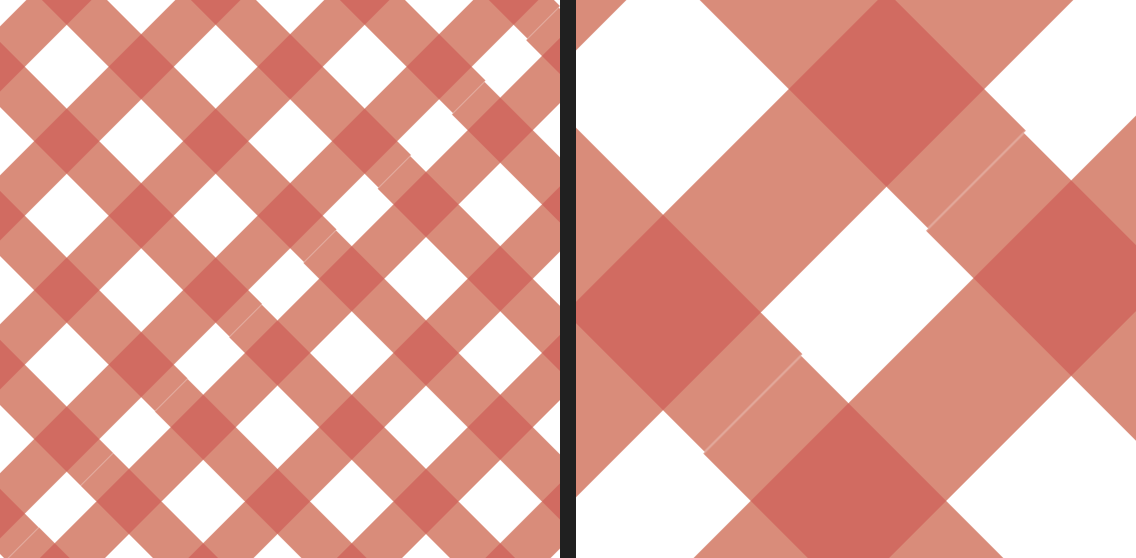
Left, the full canvas; right, a detail of the centre.
A Shadertoy shader for this pattern:

```glsl
// Diagonal gingham check in coral on white, with a slightly offset seam between two panels.

const vec3 PAPER = vec3(1.0);
const vec3 BAND = vec3(0.85, 0.55, 0.48);
const vec3 CROSSING = vec3(0.82, 0.42, 0.38);

const float BAND_HALF = 0.0582;  // half band width along the diagonal axes
const float SEAM = 1.0111;       // seam position on the falling diagonal

// Distance from the nearest stripe centre on each axis.
vec2 stripeDistance(vec2 diag, vec2 centre, float period) {
    return abs(fract((diag - centre) / period + 0.5) - 0.5) * period;
}

// Antialiased coverage of the two band directions.
vec2 bandCoverage(vec2 dist, float halfWidth, float blur) {
    return smoothstep(-blur, blur, halfWidth - dist);
}

// One panel of crossing translucent bands.
vec3 gingham(vec2 diag, vec2 centre, float period, float blur) {
    vec2 cover = bandCoverage(stripeDistance(diag, centre, period), BAND_HALF, blur);
    vec3 colour = mix(PAPER, BAND, max(cover.x, cover.y));
    return mix(colour, CROSSING, cover.x * cover.y);
}

void mainImage(out vec4 fragColor, in vec2 fragCoord) {
    // Canvas widths from the top left, turned onto the diagonals.
    vec2 p = vec2(fragCoord.x, iResolution.y - fragCoord.y) / iResolution.x;
    vec2 diag = vec2(p.x + p.y, p.x - p.y);
    float blur = 1.0 / iResolution.x;

    // The lower panel repeats slightly tighter than the upper one.
    vec3 upper = gingham(diag, vec2(0.1053, 0.1330), 0.2660, blur);
    vec3 lower = gingham(diag, vec2(1.1258, 0.1304), 0.2652, blur);
    float fromSeam = diag.x - SEAM;
    vec3 colour = mix(upper, lower, smoothstep(-blur, blur, fromSeam));

    // Faint pale hairline where the panels join.
    float hairline = 1.0 - smoothstep(0.0, 0.0012 + blur, abs(fromSeam));
    fragColor = vec4(mix(colour, PAPER, 0.25 * hairline), 1.0);
}
```
